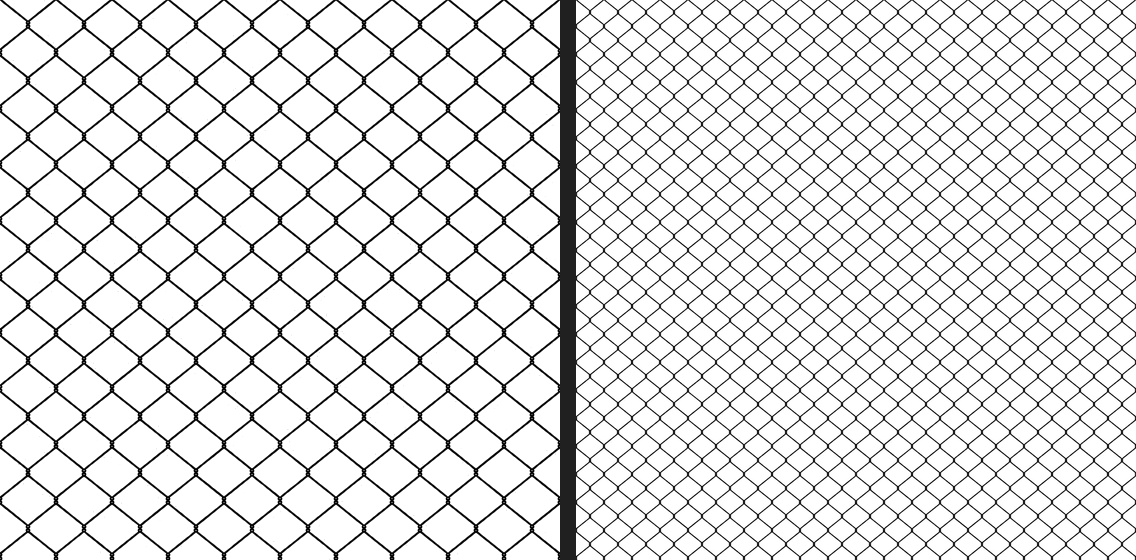
Left: one tile. Right: repeated 2 by 2.
This pattern is drawn by a three.js fragment shader. Its source:

```glsl
// Chain-link fence: thin black wires on white, hooked together at small knots.
// Space folds onto the nearest knot of a staggered lattice; one straight wire
// and one ring, mirrored by the fold, then give the whole mesh.

#define REPEATS 10.0                // meshes across and down
#define SHIFT vec2(0.0, 0.062)      // lattice offset, in meshes
#define WIRE_WIDTH 0.035            // in meshes, like all lengths below
#define WIRE_SLOPE 0.8
#define WIRE_START 0.05             // height above the knot where wires cross
#define RING_OFFSET 0.033
#define RING_RADIUS vec2(0.024, 0.027)
#define ROUGHNESS 0.008             // uneven wire thickness
#define GRAIN 16.0                  // roughness cells per mesh
#define SPECK_SHARE 0.006
#define WIRE_COLOR vec3(0.02)
#define BACK_COLOR vec3(1.0)

varying vec2 vUv;

float hash(vec2 p) {
  vec3 q = fract(vec3(p.xyx) * 0.1031);
  q += dot(q, q.yzx + 33.33);
  return fract((q.x + q.y) * q.z);
}

// Value noise that wraps after a whole number of cells
float wrappedNoise(vec2 p, float cells) {
  vec2 i = floor(p);
  vec2 f = fract(p);
  f = f * f * (3.0 - 2.0 * f);
  vec2 a = mod(i, cells);
  vec2 b = mod(i + 1.0, cells);
  return mix(mix(hash(a), hash(vec2(b.x, a.y)), f.x),
             mix(hash(vec2(a.x, b.y)), hash(b), f.x), f.y);
}

// Offset to the nearest knot, folded into one quadrant
vec2 foldToKnot(vec2 p) {
  vec2 even = abs(fract(p + 0.5) - 0.5);
  vec2 odd = abs(fract(p) - 0.5);
  return dot(even, even) < dot(odd, odd) ? even : odd;
}

// Distance to the centre line of the wires and of the knot rings
float meshDistance(vec2 q) {
  float wire = abs(q.y - WIRE_START - WIRE_SLOPE * q.x)
             / length(vec2(1.0, WIRE_SLOPE));
  vec2 r = (q - vec2(0.0, RING_OFFSET)) / RING_RADIUS;
  float ring = abs(length(r) - 1.0) * RING_RADIUS.x;
  return min(wire, ring);
}

void main() {
  vec2 p = vUv * REPEATS;
  float pixel = max(fwidth(p.x), fwidth(p.y));
  float centreDistance = meshDistance(foldToKnot(p - SHIFT));

  // Wire with slightly uneven edges
  float rough = wrappedNoise(p * GRAIN, REPEATS * GRAIN) - 0.5;
  float edge = centreDistance - 0.5 * WIRE_WIDTH - 0.5 * ROUGHNESS * rough;
  float ink = clamp(0.5 - edge / pixel, 0.0, 1.0);

  // Sparse faint specks beside the wires
  vec2 speckCell = mod(floor(p * 2.0 * GRAIN), REPEATS * 2.0 * GRAIN);
  float dust = step(1.0 - SPECK_SHARE, hash(speckCell + 7.0));
  float speckShape = 1.0 - smoothstep(0.2, 0.5, length(fract(p * 2.0 * GRAIN) - 0.5));
  float speck = 0.1 * dust * speckShape * (1.0 - smoothstep(0.08, 0.18, centreDistance));

  gl_FragColor = vec4(mix(BACK_COLOR, WIRE_COLOR, max(ink, speck)), 1.0);
}
```
